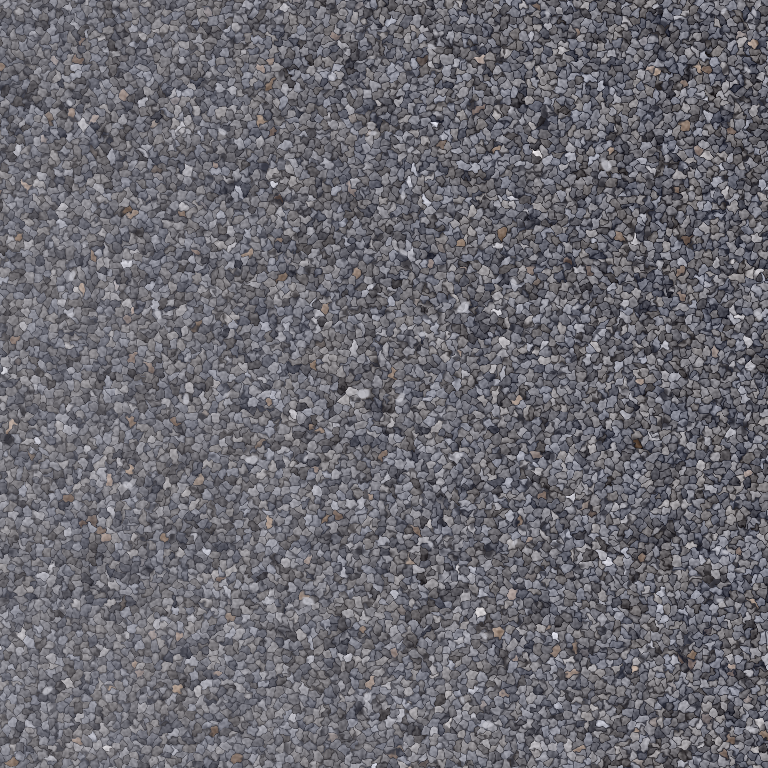
Write a Shadertoy shader that draws this texture.

```glsl
vec3 hash3(vec2 p) {
    vec3 q = fract(p.xyx * vec3(0.1031, 0.1030, 0.0973));
    q += dot(q, q.yxz + 33.33);
    return fract((q.xxy + q.yzz) * q.zyx);
}

vec2 gradientAt(vec2 cell) {
    float angle = 6.2832 * hash3(cell + 17.0).x;
    return vec2(cos(angle), sin(angle));
}

float gradientNoise(vec2 p) {
    vec2 i = floor(p), f = fract(p);
    vec2 u = f * f * f * (f * (f * 6.0 - 15.0) + 10.0);
    vec2 e = vec2(1.0, 0.0);
    float bottom = mix(dot(gradientAt(i), f), dot(gradientAt(i + e.xy), f - e.xy), u.x);
    float top = mix(dot(gradientAt(i + e.yx), f - e.yx), dot(gradientAt(i + 1.0), f - 1.0), u.x);
    return mix(bottom, top, u.y);
}

mat2 rotation(float angle) {
    float c = cos(angle), s = sin(angle);
    return mat2(c, -s, s, c);
}

// Nearest stretched grain: xy = cell, z = distance to the gap, w = slope of its lit face
vec4 nearestGrain(vec2 p) {
    vec2 base = floor(p), id = base;
    float nearest = 9.0, second = 9.0, slope = 0.0;
    for (int y = -2; y <= 2; y++)
    for (int x = -2; x <= 2; x++) {
        vec2 cell = base + vec2(x, y);
        vec3 h = hash3(cell);
        vec2 d = p - cell - h.xy;
        float dist = length(rotation(6.2832 * h.z) * d * vec2(0.8, 1.25));
        if (dist < nearest) {
            second = nearest;
            nearest = dist;
            id = cell;
            slope = dot(d, vec2(-0.5, 0.85));
        } else {
            second = min(second, dist);
        }
    }
    return vec4(id, second - nearest, slope);
}

// Sparse pale chips, larger than the common grains
float paleChips(vec2 p) {
    vec2 cell = floor(p);
    vec3 h = hash3(cell + 211.0);
    vec3 shape = hash3(cell + 389.0);
    vec2 d = rotation(6.2832 * shape.x) * (fract(p) - 0.3 - 0.4 * h.xy);
    float radius = mix(0.09, 0.2, shape.y * shape.y);
    float edge = length(d * vec2(0.8, 1.35)) + 0.05 * gradientNoise(p * 5.0);
    return step(0.95, h.z) * (1.0 - smoothstep(radius - 0.05, radius + 0.05, edge));
}

void mainImage(out vec4 fragColor, in vec2 fragCoord) {
    vec2 uv = fragCoord / iResolution.y;

    // Grains with crooked outlines
    vec2 warp = vec2(gradientNoise(uv * 150.0), gradientNoise(uv * 150.0 + 43.0));
    vec4 grain = nearestGrain(uv * 95.0 + 0.45 * warp);
    vec3 r = hash3(grain.xy + 71.0);
    vec3 kind = hash3(grain.xy + 137.0);

    // Stone tone, lit faces and fine surface roughness
    float tone = 0.485 + 0.48 * (dot(r, vec3(0.3333)) - 0.5);
    tone += 0.1 * grain.w + 0.13 * gradientNoise(uv * 230.0);
    tone += 0.2 * smoothstep(0.965, 1.0, kind.x);

    // Shadowed gaps, crisper toward the right
    float crisp = smoothstep(0.0, 1.0, uv.x + 0.25 * (uv.y - 0.5));
    float gap = 1.0 - smoothstep(0.0, 0.26, grain.z);
    tone *= 1.0 - mix(0.4, 0.56, crisp) * gap;
    tone = 0.42 + (tone - 0.42) * mix(0.92, 1.1, crisp);

    // Broad light falloff and scattered dark pits
    float broad = gradientNoise(uv * 5.0 + 9.0);
    tone += 0.035 * (0.5 - uv.x) - 0.025 * (uv.y - 0.5) + 0.03 * broad;
    float pits = smoothstep(0.4, 0.6, gradientNoise(uv * 48.0) - 0.25 * broad);
    tone = mix(tone, 0.17, 0.75 * pits);

    // Cool greys with warmer and rare tan stones
    vec3 color = vec3(tone) + vec3(-0.002, -0.005, 0.022);
    color += vec3(0.02, 0.004, -0.026) * (kind.y - 0.5) * mix(1.0, 1.5, crisp);
    color += vec3(0.07, 0.01, -0.05) * smoothstep(0.975, 0.99, kind.z) * (1.0 - gap);

    float chip = paleChips(uv * 26.0);
    color = mix(color, vec3(0.75, 0.75, 0.78) + 0.12 * (tone - 0.42), 0.85 * chip);
    fragColor = vec4(clamp(color, 0.0, 1.0), 1.0);
}
```
